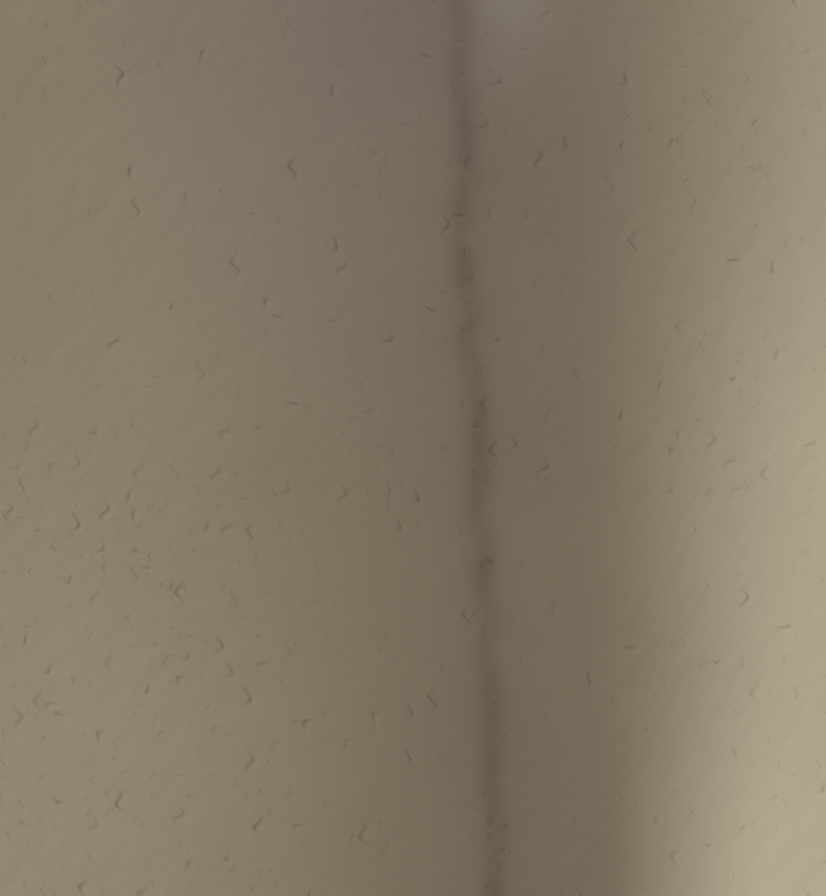
A WebGL 1 fragment shader for this texture:

```glsl
precision highp float;
// Rough beige plaster with a soft vertical crease, side light and slanted pits.
uniform vec2 u_resolution;

const vec3 SHADE = vec3(0.43, 0.38, 0.32);
const vec3 LIGHT = vec3(0.69, 0.64, 0.55);
const vec3 COOL_TINT = vec3(-0.008, 0.0, 0.016);
const float CREASE_DEPTH = 0.24;
const float CREASE_WIDTH = 0.016;
const float GRAIN_RELIEF = 0.10;
const float PIT_DEPTH = 0.32;
const float PIT_SLANT = 0.95;

float hash(vec2 p) {
  return fract(sin(dot(p, vec2(127.1, 311.7))) * 43758.545);
}

float noise(vec2 p) {
  vec2 i = floor(p);
  vec2 f = fract(p);
  f = f * f * (3.0 - 2.0 * f);
  return mix(mix(hash(i), hash(i + vec2(1.0, 0.0)), f.x),
             mix(hash(i + vec2(0.0, 1.0)), hash(i + 1.0), f.x), f.y);
}

float fbm(vec2 p) {
  float sum = 0.0;
  float gain = 0.5;
  for (int i = 0; i < 4; i++) {
    sum += gain * noise(p);
    p = mat2(1.6, 1.2, -1.2, 1.6) * p + 7.3;
    gain *= 0.5;
  }
  return sum;
}

vec2 rotate(vec2 p, float a) {
  float c = cos(a);
  float s = sin(a);
  return vec2(c * p.x + s * p.y, c * p.y - s * p.x);
}

// Fine bumps stretched along the slant
float relief(vec2 p) {
  vec2 q = rotate(p, PIT_SLANT);
  return fbm(q * vec2(32.0, 62.0));
}

// Scattered short strokes, one candidate in each cell
float pits(vec2 p, float cells, float density, float seed) {
  vec2 g = p * cells;
  vec2 base = floor(g);
  float mark = 0.0;
  for (int y = -1; y <= 1; y++) {
    for (int x = -1; x <= 1; x++) {
      vec2 id = base + vec2(float(x), float(y));
      vec2 center = id + vec2(hash(id + seed), hash(id + seed + 19.7));
      float pick = hash(id + seed + 43.1);
      float size = hash(id + seed + 71.9);
      vec2 d = rotate(g - center, PIT_SLANT + (size - 0.5) * 1.6);
      d.y += 0.12 * sin(d.x * 9.0 + pick * 40.0);
      d /= vec2(mix(0.12, 0.38, size * size), mix(0.07, 0.13, pick));
      float strength = mix(0.25, 1.0, hash(id + seed + 5.3));
      mark = max(mark, step(pick, density) * strength * exp(-dot(d, d)));
    }
  }
  return mark;
}

// Broad light on both faces, 0 in shade and 1 in full light
float faceLight(vec2 uv, float crease) {
  float leftEdge = mix(0.52, 0.36, smoothstep(0.2, 1.0, uv.y));
  float leftFace = mix(leftEdge, 0.13, smoothstep(0.05, 0.60, uv.x));
  leftFace += 0.06 * (1.0 - smoothstep(0.0, 0.5, uv.y)) * (1.0 - smoothstep(0.3, 0.58, uv.x));
  float start = mix(0.71, 0.63, uv.y);
  float finish = mix(0.94, 1.10, uv.y);
  float peak = mix(0.96, 0.78, smoothstep(0.45, 1.0, uv.y));
  float rightFace = mix(0.13, peak, smoothstep(start, finish, uv.x));
  rightFace += 0.10 * (1.0 - smoothstep(0.0, 0.3, uv.y)) * smoothstep(0.74, 0.80, uv.x);
  return mix(leftFace, rightFace, smoothstep(-0.02, 0.03, uv.x - crease));
}

void main() {
  vec2 uv = gl_FragCoord.xy / u_resolution;
  vec2 p = gl_FragCoord.xy / u_resolution.y;

  // Crease path leans right toward the bottom
  float crease = mix(0.603, 0.557, smoothstep(-0.1, 1.0, uv.y));
  float wobble = (noise(vec2(3.0, p.y * 26.0)) - 0.5) * 0.012;
  float across = uv.x - crease - wobble;
  float light = faceLight(uv, crease);

  // Broken dark core inside a soft shadow
  float core = exp(-pow(across / CREASE_WIDTH, 2.0));
  float broken = mix(0.25, 1.0, fbm(p * vec2(42.0, 30.0)));
  light -= CREASE_DEPTH * core * broken;
  light -= 0.05 * exp(-pow(across / 0.05, 2.0));

  // Pale patch just right of the crease at the top
  vec2 patchOffset = (uv - vec2(0.62, 1.02)) / vec2(0.055, 0.09);
  float patchGlow = exp(-dot(patchOffset, patchOffset));
  light += 0.18 * patchGlow;

  // Mottling and embossed grain
  float rough = mix(0.45, 1.0, smoothstep(0.06, 0.4, abs(uv.x - 0.56)));
  light += 0.10 * (fbm(p * 5.0) - 0.47);
  light += GRAIN_RELIEF * rough * (relief(p) - relief(p + vec2(-0.004, 0.004)));

  // Pits gather at the lower left, at the right and along the crease
  float lowerLeft = (1.0 - smoothstep(0.35, 0.75, uv.y)) * (1.0 - smoothstep(0.3, 0.55, uv.x));
  float density = 0.10 + 0.25 * lowerLeft + 0.14 * smoothstep(0.70, 0.9, uv.x) + 0.3 * core;
  float marks = pits(p, 32.0, density, 2.0) + 0.6 * pits(p, 58.0, density, 31.0);
  float rims = pits(p + vec2(-0.005, 0.004), 32.0, density, 2.0);
  light += 0.06 * rims - PIT_DEPTH * marks * mix(0.6, 1.0, rough);

  // Cooler plaster in the upper middle
  float cool = smoothstep(0.4, 1.0, uv.y) * exp(-pow((uv.x - 0.42) / 0.28, 2.0));
  vec3 color = mix(SHADE, LIGHT, light) + COOL_TINT * (cool + patchGlow);
  gl_FragColor = vec4(clamp(color, 0.0, 1.0), 1.0);
}
```
